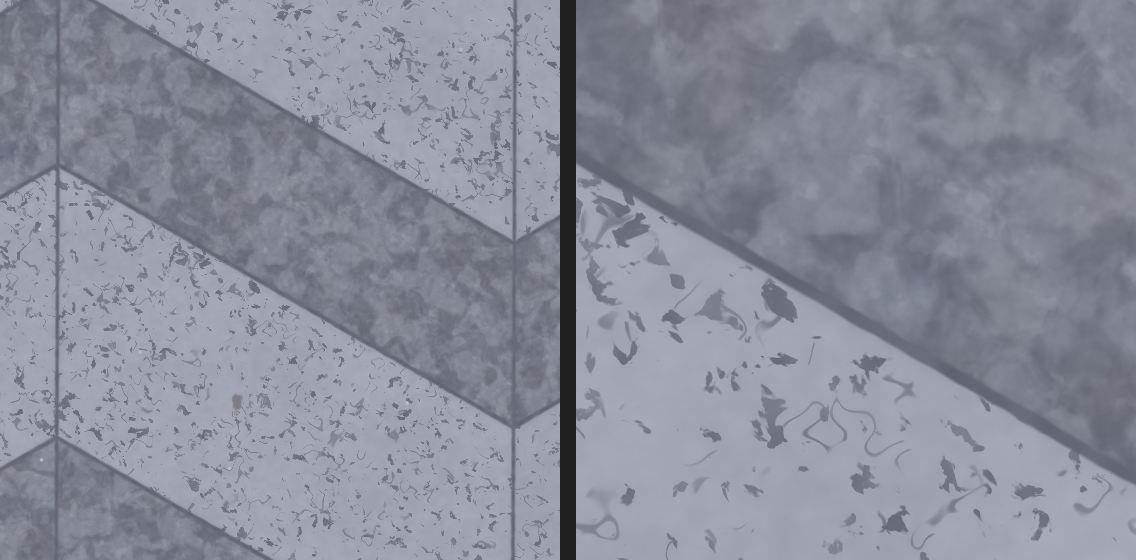
Left: the whole. Right: its middle third, enlarged.
Give the GLSL for this texture, as a Shadertoy shader.

```glsl
// Chevron stone cladding: mirrored columns of slanted bands, pale speckled
// granite alternating with dark mottled stone, separated by thin grey joints.
// A triangle wave in x shears the bands; layered value noise makes the stone.

float hash(vec2 p) {
    vec3 q = fract(p.xyx * 0.1031);
    q += dot(q, q.yzx + 33.33);
    return fract((q.x + q.y) * q.z);
}

float noise(vec2 p) {
    vec2 i = floor(p), f = fract(p);
    f = f * f * (3.0 - 2.0 * f);
    return mix(mix(hash(i), hash(i + vec2(1, 0)), f.x),
               mix(hash(i + vec2(0, 1)), hash(i + vec2(1, 1)), f.x), f.y);
}

// Four rotated octaves, roughly 0 to 1
float fbm(vec2 p) {
    float sum = 0.0, amp = 0.5;
    for (int i = 0; i < 4; i++) {
        sum += amp * noise(p);
        p = mat2(1.6, 1.2, -1.2, 1.6) * p + 17.3;
        amp *= 0.5;
    }
    return sum / 0.9375;
}

// Pale stone with clustered dark flakes and short curled scratches
vec3 paleStone(vec2 p) {
    vec2 warp = vec2(noise(p * 60.0), noise(p * 60.0 + 41.0)) - 0.5;
    vec2 q = mat2(0.8, 0.6, -0.6, 0.8) * p + warp * 0.012;
    float cluster = noise(p * 24.0 + 9.0) - 0.5;
    float grain = fbm(q * vec2(78.0, 100.0));
    float flake = smoothstep(0.655, 0.73, grain + 0.13 * cluster);
    float curl = 1.0 - smoothstep(0.02, 0.08, abs(noise(q * 72.0 + 77.0) - 0.5));
    curl *= smoothstep(0.60, 0.74, noise(q * 58.0 + 130.0) + 0.2 * cluster);
    vec3 col = vec3(0.627, 0.638, 0.696);
    col += 0.04 * (fbm(p * 9.0) - 0.5) + 0.045 * (fbm(p * 75.0 + 5.0) - 0.5);
    float depth = 0.55 + 0.45 * noise(p * 45.0 + 60.0);
    return mix(col, vec3(0.40, 0.41, 0.465), max(flake, 0.75 * curl) * depth);
}

// Dark stone with soft cloudy patches, fine grain and faint pale flecks
vec3 darkStone(vec2 p) {
    vec2 warp = vec2(noise(p * 35.0), noise(p * 35.0 + 23.0)) - 0.5;
    float patches = fbm(p * 36.0 + warp * 1.1);
    float grain = fbm(p * 110.0 + 31.0);
    vec3 col = mix(vec3(0.518, 0.532, 0.586), vec3(0.435, 0.447, 0.503),
                   smoothstep(0.36, 0.68, patches));
    col += 0.09 * (grain - 0.5) + 0.05 * (fbm(p * 6.0 + 50.0) - 0.5);
    col += vec3(0.012, 0.0, -0.012) * (noise(p * 18.0 + 80.0) - 0.5);
    return col + 0.035 * smoothstep(0.62, 0.74, fbm(p * 62.0 + 90.0));
}

void mainImage(out vec4 fragColor, in vec2 fragCoord) {
    vec2 p = fragCoord / iResolution.xy;
    float px = 1.0 / iResolution.y;

    // Columns lean very slightly; the triangle wave mirrors every other one
    float width = 0.8155;
    float x = p.x - 0.1005 - 0.004 * p.y;
    float column = floor(x / width);
    float fold = abs(mod(x + width, 2.0 * width) - width);
    float s = p.y + 0.575 * fold - 0.219;
    float period = 0.815, paleHeight = 0.487;
    float row = floor(s / period);
    float t = s - row * period;

    // Each tile gets its own piece of stone and a slight tone shift
    float isDark = smoothstep(-px, px, t - paleHeight);
    vec2 tile = vec2(column, 2.0 * row + step(paleHeight, t));
    vec2 stone = p + 3.0 + 5.0 * vec2(hash(tile + 11.0), hash(tile + 47.0));
    vec3 col = mix(paleStone(stone), darkStone(stone), isDark);
    col += 0.012 * (hash(tile + 71.0) - 0.5);

    // Rare bright mineral dots, one candidate per coarse cell
    vec2 cell = floor(p * 9.0);
    vec2 dotPos = (cell + 0.2 + 0.6 * vec2(hash(cell + 5.0), hash(cell + 19.0))) / 9.0;
    float bright = 1.0 - smoothstep(0.001, 0.001 + 2.0 * px, length(p - dotPos));
    col = mix(col, vec3(0.72, 0.75, 0.83), bright * step(0.93, hash(cell + 83.0)));

    // Small brownish chip in the lower pale tile
    vec2 c = (p - vec2(0.422, 0.283)) * vec2(1.0, 0.45);
    float chip = length(c) + 0.012 * (fbm(p * 80.0) - 0.5);
    col = mix(col, vec3(0.45, 0.43, 0.47), 0.75 * (1.0 - smoothstep(0.006, 0.011, chip)));

    // Joints: slanted distance uses the cosine of the band angle
    float slant = 0.867 * min(min(t, period - t), abs(t - paleHeight));
    float upright = min(fold, width - fold);
    float d = min(slant - 0.0036, upright - 0.0030);
    d += 0.0012 * (noise(p * 90.0) - 0.5);
    col *= 1.0 - 0.05 * exp(-max(d, 0.0) * 220.0);
    vec3 joint = vec3(0.395, 0.405, 0.462) + 0.05 * (noise(p * 70.0) - 0.5);
    col = mix(joint, col, smoothstep(-0.0008 - px, 0.0008 + px, d));

    fragColor = vec4(col, 1.0);
}
```
